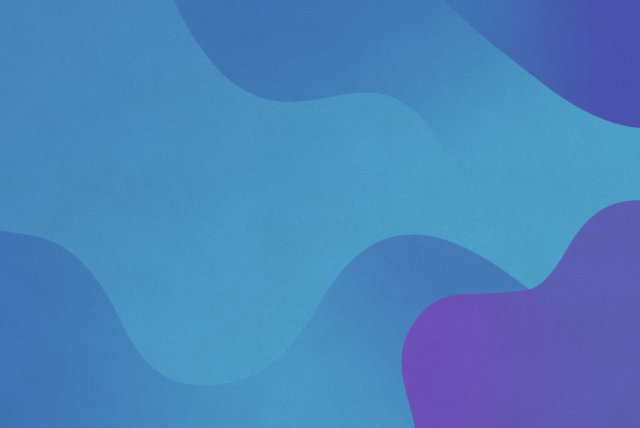
This background is drawn by a Shadertoy shader. Its source:

```glsl
// Overlapping translucent waves in blue and violet on softly mottled paper.

const vec2 CANVAS = vec2(1.5, 1.0);
const vec3 SKY_DIM = vec3(0.275, 0.520, 0.730);
const vec3 SKY_BRIGHT = vec3(0.295, 0.618, 0.775);
const vec3 DEEP_BLUE = vec3(0.245, 0.455, 0.700);
const vec3 MID_BLUE = vec3(0.270, 0.480, 0.720);
const vec3 SOFT_BLUE = vec3(0.290, 0.580, 0.760);
const vec3 INDIGO = vec3(0.295, 0.320, 0.675);
const vec3 PURPLE = vec3(0.420, 0.310, 0.710);
const vec3 VIOLET = vec3(0.355, 0.365, 0.690);
const float MOTTLE = 0.045;
const float GRAIN = 0.045;

float hash(vec2 p) {
    vec3 q = fract(p.xyx * 0.1031);
    q += dot(q, q.yzx + 33.33);
    return fract((q.x + q.y) * q.z);
}

float noise(vec2 p) {
    vec2 i = floor(p), f = fract(p);
    f = f * f * (3.0 - 2.0 * f);
    return mix(mix(hash(i), hash(i + vec2(1, 0)), f.x),
               mix(hash(i + vec2(0, 1)), hash(i + vec2(1, 1)), f.x), f.y);
}

float fbm(vec2 p) {
    float sum = 0.0, weight = 0.5;
    for (int i = 0; i < 5; i++) {
        sum += weight * noise(p);
        p = mat2(1.6, 1.2, -1.2, 1.6) * p + 7.3;
        weight *= 0.6;
    }
    return sum;
}

// Cubic rise from knot a to knot b; a knot holds position, height, slope
float rise(float x, vec3 a, vec3 b) {
    float span = b.x - a.x;
    float t = clamp((x - a.x) / span, 0.0, 1.0);
    float s = 1.0 - t;
    return t * t * (3.0 - 2.0 * t) * (b.y - a.y)
         + span * t * s * (s * a.z - t * b.z);
}

float curve(float x, vec3 a, vec3 b, vec3 c) {
    return a.y + rise(x, a, b) + rise(x, b, c);
}

float curve(float x, vec3 a, vec3 b, vec3 c, vec3 d, vec3 e) {
    return curve(x, a, b, c) + rise(x, c, d) + rise(x, d, e);
}

// Smooth coverage of the region where d is positive
float cover(float d) {
    float w = max(fwidth(d), 1e-5) * 0.75;
    return smoothstep(-w, w, d);
}

void mainImage(out vec4 fragColor, in vec2 fragCoord) {
    vec2 p = fragCoord / iResolution.xy * CANVAS;

    // Background glow, brighter toward the lower right
    float glow = 0.6 * (p.x + 1.0 - p.y);
    vec3 color = mix(SKY_DIM, SKY_BRIGHT, smoothstep(0.0, 1.1, glow));

    // Upper wave, dissolving to the right
    float upper = curve(p.x, vec3(0.40, 1.015, -2.2), vec3(0.68, 0.762, 0.0),
        vec3(0.859, 0.784, 0.0), vec3(1.03, 0.668, -1.6), vec3(1.17, 0.525, -0.6));
    float fade = smoothstep(0.0, 0.75, dot(p - vec2(0.55, 0.95), vec2(0.6, -1.0)));
    color = mix(color, DEEP_BLUE, cover(p.y - upper) * (1.0 - fade));

    // Top right corner
    float corner = curve(p.x, vec3(1.03, 1.01, -1.05), vec3(1.26, 0.814, -0.79),
        vec3(1.5, 0.701, -0.08));
    vec3 cornerColor = mix(DEEP_BLUE, INDIGO, smoothstep(1.05, 1.48, p.x));
    color = mix(color, cornerColor, cover(p.y - corner));

    // Lower wave: a hill on the left, a valley and a second hill
    vec3 valley = vec3(0.479, 0.100, 0.0);
    float lower = curve(p.x, vec3(0.0, 0.461, -0.15), vec3(0.279, 0.257, -2.1), valley,
        vec3(0.745, 0.285, 1.75), vec3(0.967, 0.452, 0.0));
    lower += rise(p.x, vec3(0.967, 0.452, 0.0), vec3(1.24, 0.324, -0.78))
           + rise(p.x, vec3(1.24, 0.324, -0.78), vec3(1.5, 0.075, -1.05));
    float lowerCover = cover(lower - p.y);
    vec3 lowerColor = mix(DEEP_BLUE, SOFT_BLUE, smoothstep(0.0, 0.65, p.x));
    float hill = smoothstep(0.65, 1.15, p.x + 0.8 * (p.y - 0.2));
    color = mix(color, mix(lowerColor, MID_BLUE, hill), lowerCover);

    // Violet lobe, richer where it overlaps the lower wave
    vec3 shoulder = vec3(0.996, 0.277, 0.9);
    float lobeTop = curve(p.x, shoulder, vec3(1.14, 0.314, 0.05),
        vec3(1.24, 0.324, 0.2), vec3(1.33, 0.42, 1.75), vec3(1.5, 0.533, 0.05));
    float lobeSide = curve(p.y, vec3(0.0, 0.973, -0.2), vec3(0.155, 0.941, 0.0),
        vec3(shoulder.yx, 1.0));
    vec3 overlap = mix(PURPLE, VIOLET, smoothstep(0.95, 1.47, p.x));
    vec3 lobeColor = mix(VIOLET, overlap, lowerCover);
    color = mix(color, lobeColor, cover(min(lobeTop - p.y, p.x - lobeSide)));

    // Paper mottling and fine grain
    float blotch = fbm(p * 9.0) - 0.57;
    float grain = noise(p * 330.0) - 0.5;
    color *= 1.0 + MOTTLE * blotch + GRAIN * grain;
    fragColor = vec4(color, 1.0);
}
```
